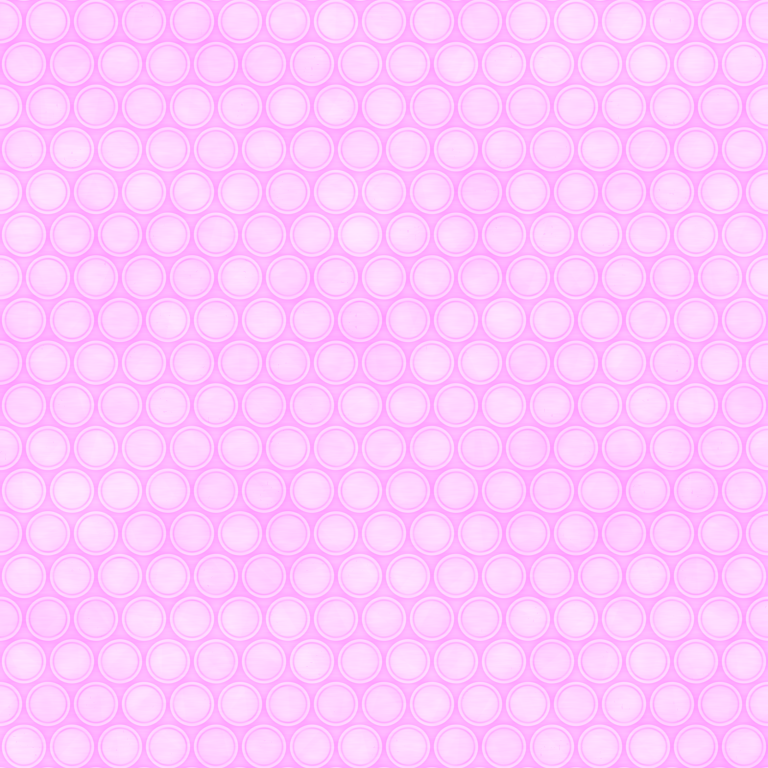
Give the GLSL for this pattern, as a three.js fragment shader.

```glsl
// Pink bubble wrap: 16 by 18 staggered round bubbles, each a pale disc with a
// thin inner line and a light rim, over a darker film that deepens at contacts.
// Distances to nearby centres give the shapes; gradient noise and hashes the wear.

varying vec2 vUv;

// Layout; lengths are in units of one column pitch
const float COLUMNS = 16.0;
const float ROWS = 18.0;
const float ROW_STEP = COLUMNS / ROWS;
const float RIM_RADIUS = 0.462;
const float LINE_RADIUS = 0.388;
const float LINE_WIDTH = 0.022;
const float FEATHER = 0.018;
const float HALO_REACH = 0.055;

// Tones run from deep pink (0) to pale pink (1)
const vec3 DEEP_PINK = vec3(1.0, 0.55, 1.0);
const vec3 PALE_PINK = vec3(1.0, 0.90, 1.0);
const float FILM_TONE = 0.62;
const float HALO_DEPTH = 0.36;
const float RIM_TONE = 0.83;
const float DISC_TONE = 0.84;
const float LINE_DEPTH = 0.38;

// Wear
const float BUBBLE_VARIATION = 0.10;
const float FACET_DEPTH = 0.045;
const float CLOUD_DEPTH = 0.13;
const float STREAK_DEPTH = 0.07;
const float SPECK_DEPTH = 0.16;

float hash(vec2 p) {
  vec3 q = fract(vec3(p.xyx) * 0.1031);
  q += dot(q, q.yzx + 33.33);
  return fract((q.x + q.y) * q.z);
}

float cornerSlope(vec2 corner, vec2 offset) {
  float angle = 6.2832 * hash(corner + 17.0);
  return dot(vec2(cos(angle), sin(angle)), offset);
}

float gradientNoise(vec2 p) {
  vec2 i = floor(p);
  vec2 f = p - i;
  vec2 u = f * f * f * (f * (f * 6.0 - 15.0) + 10.0);
  vec2 e = vec2(1.0, 0.0);
  float low = mix(cornerSlope(i, f), cornerSlope(i + e.xy, f - e.xy), u.x);
  float high = mix(cornerSlope(i + e.yx, f - e.yx), cornerSlope(i + e.xx, f - e.xx), u.x);
  return mix(low, high, u.y);
}

// Faint straight creases that split a bubble into lighter and darker parts
float facets(vec2 q, vec2 id) {
  float sum = 0.0;
  for (int k = 0; k < 3; k++) {
    vec2 seed = id + float(k) * 41.0;
    float angle = 6.2832 * hash(seed + 5.0);
    float side = dot(q, vec2(cos(angle), sin(angle))) - 0.5 * (hash(seed + 9.0) - 0.5);
    sum += (hash(seed + 13.0) - 0.5) * (2.0 * smoothstep(-FEATHER, FEATHER, side) - 1.0);
  }
  return sum;
}

void main() {
  vec2 p = vUv * COLUMNS;

  // Find the nearest bubble and gather the shadow around all neighbours
  float row = floor(p.y / ROW_STEP);
  float nearest = 10.0;
  float halo = 0.0;
  vec2 local = vec2(0.0);
  vec2 id = vec2(0.0);
  for (int j = -1; j <= 1; j++) {
    float r = row + float(j);
    float shift = 0.5 * mod(r, 2.0);
    float column = floor(p.x + shift);
    for (int i = -1; i <= 1; i++) {
      float c = column + float(i);
      vec2 q = p - vec2(c + 0.5 - shift, (r + 0.5) * ROW_STEP);
      float d = length(q);
      halo += exp(-max(d - RIM_RADIUS, 0.0) / HALO_REACH);
      if (d < nearest) {
        nearest = d;
        local = q;
        id = vec2(mod(c, COLUMNS), mod(r, ROWS));
      }
    }
  }

  // Wear shared by the whole sheet
  float cloud = gradientNoise(p * 0.32 + 3.7) + 0.6 * gradientNoise(p * vec2(0.7, 1.1) + 21.3);
  float streak = gradientNoise(p * vec2(2.2, 15.0)) + 0.6 * gradientNoise(p * vec2(5.0, 31.0) + 8.0);
  float blotch = gradientNoise(p * 2.6 + 50.0);
  float speck = smoothstep(0.34, 0.55, gradientNoise(p * 13.0 + 70.0))
    * smoothstep(0.15, 0.4, gradientNoise(p * 1.3 + 90.0));

  // Film, rim and disc
  float film = FILM_TONE - HALO_DEPTH * halo + 0.12 * blotch;
  float disc = DISC_TONE - 0.10 * smoothstep(0.2, LINE_RADIUS, nearest)
    + BUBBLE_VARIATION * (hash(id + 2.0) - 0.5)
    + FACET_DEPTH * facets(local, id) + 0.08 * blotch - SPECK_DEPTH * speck;
  float rim = RIM_TONE + 0.06 * blotch;
  float tone = mix(disc, rim, smoothstep(-FEATHER, FEATHER, nearest - LINE_RADIUS));
  float lineOffset = (nearest - LINE_RADIUS) / LINE_WIDTH;
  tone -= LINE_DEPTH * (1.0 + 0.8 * blotch) * exp(-lineOffset * lineOffset);
  tone = mix(tone, film, smoothstep(-FEATHER, FEATHER, nearest - RIM_RADIUS));

  tone += CLOUD_DEPTH * cloud + STREAK_DEPTH * streak;
  gl_FragColor = vec4(mix(DEEP_PINK, PALE_PINK, clamp(tone, 0.0, 1.0)), 1.0);
}
```
